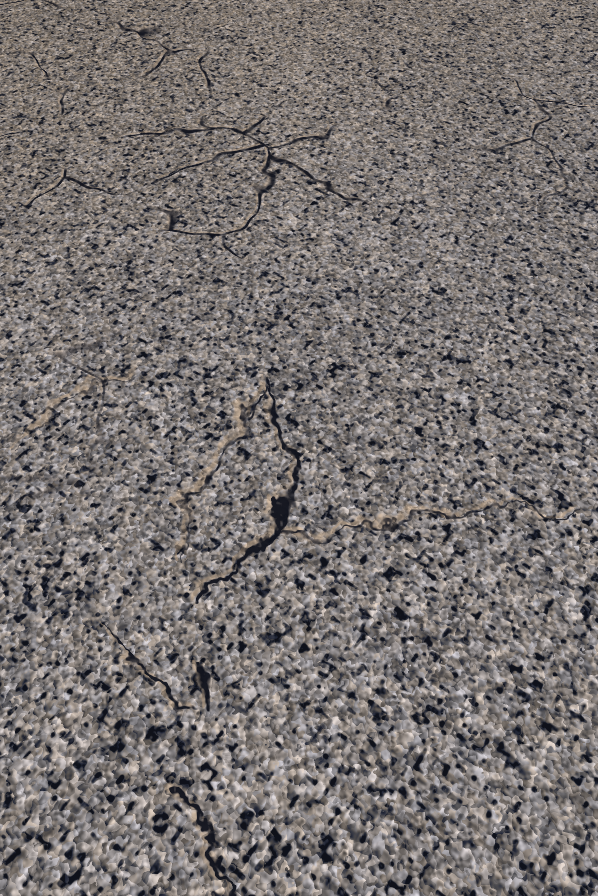
This texture is drawn by a Shadertoy shader. Its source:

```glsl
// Weathered asphalt seen in perspective under a low sun from the right.
// Cellular stones and small pits give the grain in ground space; noise-bent
// branches and sparse cell borders give the cracks, with shadows and lit lips.

const float HORIZON = 1.6;         // height of the vanishing line, canvas heights
const float CAMERA = 1.35;         // foreshortening of the ground
const float STONE_FREQ = 225.0;    // stones per ground unit
const float PIT_FREQ = 200.0;
const float PLATE_FREQ = 5.5;      // plates outlined by the thin cracks
const float CRACK_WIDTH = 0.0036;  // half width of a deep crack
const float BRIGHTNESS = 0.498;
const float CONTRAST_NEAR = 1.14;
const float CONTRAST_FAR = 0.76;
const vec2 LIP_SHIFT = vec2(0.0052, -0.0028);
const vec2 SUN = vec2(0.85, 0.53);
const vec3 SHADOW_TINT = vec3(0.82, 0.97, 1.46);
const vec3 STONE_TINT = vec3(1.038, 0.992, 0.978);
const vec3 SHADOW_COLOR = vec3(0.06, 0.07, 0.11);
const vec3 LIP_COLOR = vec3(0.68, 0.60, 0.52);

// Main branches as start and end, with the depth of each.
const int BRANCHES = 10;
const vec4 BRANCH[BRANCHES] = vec4[](
    vec4(0.297, 0.583, 0.326, 0.486), vec4(0.326, 0.486, 0.297, 0.404),
    vec4(0.297, 0.404, 0.224, 0.342), vec4(0.297, 0.577, 0.210, 0.430),
    vec4(0.210, 0.430, 0.208, 0.375), vec4(0.297, 0.404, 0.640, 0.434),
    vec4(0.130, 0.297, 0.205, 0.205), vec4(0.220, 0.255, 0.224, 0.212),
    vec4(0.202, 0.121, 0.262, 0.000), vec4(0.137, 0.586, 0.013, 0.490));
const float DEPTH[BRANCHES] = float[](
    1.0, 1.1, 0.85, 0.45, 0.35, 0.45, 0.65, 1.6, 0.8, 0.3);

float hash(vec2 p) {
    vec3 q = fract(p.xyx * 0.1031);
    q += dot(q, q.yzx + 33.33);
    return fract((q.x + q.y) * q.z);
}

float noise(vec2 p) {
    vec2 i = floor(p), f = fract(p);
    f = f * f * (3.0 - 2.0 * f);
    return mix(mix(hash(i), hash(i + vec2(1, 0)), f.x),
               mix(hash(i + vec2(0, 1)), hash(i + vec2(1, 1)), f.x), f.y);
}

vec2 noise2(vec2 p) {
    return vec2(noise(p), noise(p + 57.3)) - 0.5;
}

vec2 toGround(vec2 p) {
    return vec2(p.x - 0.334, CAMERA) / (HORIZON - p.y);
}

// Returns the offset from the nearest centre, the gap to the next cell, an id.
vec4 cells(vec2 p) {
    vec2 base = floor(p), nearest = vec2(0.0);
    float d1 = 9.0, d2 = 9.0, id = 0.0;
    for (int y = -1; y <= 1; y++)
    for (int x = -1; x <= 1; x++) {
        vec2 c = base + vec2(x, y);
        vec2 offset = p - c - vec2(hash(c), hash(c + 71.7));
        float d = length(offset);
        if (d < d1) { d2 = d1; d1 = d; nearest = offset; id = hash(c + 19.1); }
        else d2 = min(d2, d);
    }
    return vec4(nearest, d2 - d1, id);
}

// Lit stones with small dark pits between them.
vec3 asphalt(vec2 p) {
    vec2 g = toGround(p);
    mat2 turn = mat2(0.8, 0.6, -0.6, 0.8);
    vec4 stone = cells(g * STONE_FREQ + 1.2 * noise2(g * 300.0));
    float light = 0.30 * (stone.w - 0.5) + 0.13 * dot(stone.xy, SUN);
    light += 0.32 * (noise(turn * g * 370.0) - 0.5) + 0.20 * (noise(turn * g * 170.0 + 5.0) - 0.5);
    float pit = noise(turn * g * PIT_FREQ + 31.0) + 0.10 * (noise(g * 30.0) - 0.5);
    light -= 0.40 * smoothstep(0.66, 0.90, pit);
    light = BRIGHTNESS - 0.02 * p.y + light * mix(CONTRAST_NEAR, CONTRAST_FAR, p.y);
    light += 0.05 * (noise(g * vec2(7.0, 3.0) + 3.0) - 0.5);
    light = clamp(light, 0.07, 0.86);
    vec3 tint = mix(SHADOW_TINT, STONE_TINT, smoothstep(0.05, 0.34, light));
    float warmth = (hash(vec2(stone.w * 97.0, 4.0)) - 0.5) * 0.10
                 + 0.05 * smoothstep(0.5, 1.0, p.y - 0.3 * p.x);
    return light * tint * (1.0 + warmth * vec3(0.6, 0.0, -1.0));
}

float segment(vec2 p, vec2 a, vec2 b) {
    vec2 ab = b - a;
    return length(p - a - ab * clamp(dot(p - a, ab) / dot(ab, ab), 0.0, 1.0));
}

// Coverage of the main branches; byDepth scales each one by its depth.
float branches(vec2 p, float width, float byDepth) {
    vec2 bent = p + 0.030 * noise2(p * 27.0) + 0.010 * noise2(p * 85.0) + 0.004 * noise2(p * 230.0);
    float cover = 0.0;
    for (int i = 0; i < BRANCHES; i++) {
        float depth = mix(1.0, DEPTH[i], byDepth);
        float w = width * depth * (0.3 + 1.4 * noise(p * 50.0 + float(i)));
        float d = segment(bent, BRANCH[i].xy, BRANCH[i].zw);
        cover = max(cover, min(depth * 1.3, 1.0) * (1.0 - smoothstep(0.3 * w, w + 0.001, d)));
    }
    return cover;
}

// Thin broken cracks around the plates of the far ground.
float plates(vec2 p) {
    vec2 g = toGround(p);
    float gap = cells(g * PLATE_FREQ + 0.35 * noise2(g * 13.0) + 0.09 * noise2(g * 45.0)).z;
    float broken = smoothstep(0.48, 0.66, noise(g * 9.0 + 9.0));
    float region = smoothstep(0.45, 0.75, p.y + 0.5 * (0.25 - p.x));
    return broken * region * (1.0 - smoothstep(0.008, 0.040, gap));
}

void mainImage(out vec4 fragColor, in vec2 fragCoord) {
    vec2 p = fragCoord / iResolution.y;

    // Four grain samples per pixel
    vec3 color = vec3(0.0);
    for (int i = 0; i < 4; i++) {
        vec2 jitter = vec2(i & 1, i >> 1) * 0.5 - 0.25;
        color += 0.25 * asphalt(p + jitter / iResolution.y);
    }

    // Grainy lit lips up-left of each crack, then the shadows inside
    float grain = 0.35 + 1.1 * noise(p * 210.0);
    float lip = max(0.80 * branches(p + LIP_SHIFT, CRACK_WIDTH * 1.3, 0.0),
                    0.65 * plates(p + 0.6 * LIP_SHIFT));
    vec3 lipColor = LIP_COLOR * (0.62 + 0.75 * color.g);
    color = mix(color, lipColor, clamp(lip * grain, 0.0, 0.85));
    float shade = max(branches(p, CRACK_WIDTH, 1.0), 0.75 * plates(p));
    color = mix(color, SHADOW_COLOR, clamp(shade * (grain + 0.25), 0.0, 0.95));

    fragColor = vec4(color, 1.0);
}
```
